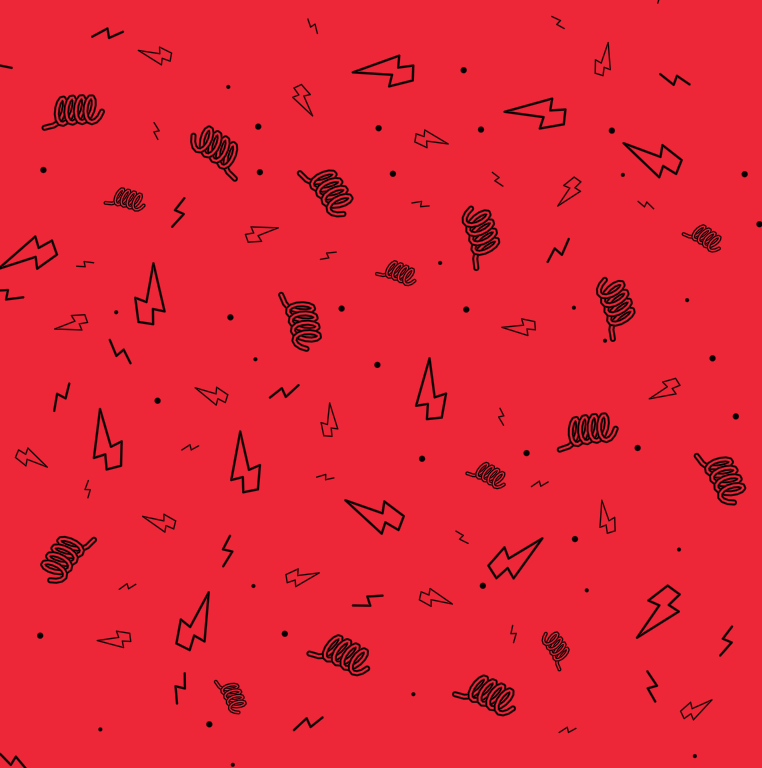
A Shadertoy shader for this pattern:

```glsl
// Scattered black lightning bolts, coil springs, zigzags and dots on flat red.

const vec3 PAPER = vec3(0.93, 0.15, 0.22);
const vec3 INK = vec3(0.03, 0.0, 0.01);

const float DENSITY = 7.5;          // lattice cells per canvas height
const float LATTICE_ANGLE = 0.46;   // keeps rows off the canvas axes
const float JITTER = 0.3;           // full jitter range, in cells
const float EDGE_MARGIN = 0.028;    // keeps large figures inside the canvas

// Sizes are fractions of the canvas height
const float BOLT_SIZE = 0.079;
const float SPRING_SIZE = 0.078;
const float ZIGZAG_SIZE = 0.039;
const float DOT_RADIUS = 0.0040;
const float SMALL_DOT_RADIUS = 0.0026;

// Half widths are fractions of the figure's own size
const float BOLT_STROKE = 0.019;
const float ZIGZAG_STROKE = 0.038;
const float TUBE_OUTER = 0.050;
const float TUBE_INNER = 0.018;

// Spring geometry
const float TAU = 6.2831853;
const float TURNS = 4.25;
const float TAIL = 0.15;
const float PITCH = 0.16;
const vec2 LOOP_RADII = vec2(0.10, 0.21);
const float SLANT = 0.25;
const float BOW = 0.2;
const int STEPS_PER_TURN = 13;

const vec2 BOLT[7] = vec2[7](
    vec2(-0.45, 0.22), vec2(-0.05, 0.25), vec2(-0.13, 0.07), vec2(0.50, -0.08),
    vec2(-0.30, -0.22), vec2(-0.25, -0.03), vec2(-0.50, -0.02));
const vec2 ZIGZAG[4] = vec2[4](
    vec2(-0.38, -0.33), vec2(0.08, -0.12), vec2(-0.12, 0.13), vec2(0.42, 0.33));

float hash(vec2 cell, float seed) {
    vec3 h = fract(vec3(cell.xyx + seed * 7.31) * vec3(0.1031, 0.1030, 0.0973));
    h += dot(h, h.yzx + 33.33);
    return fract((h.x + h.y) * h.z);
}

mat2 rotation(float angle) {
    float c = cos(angle), s = sin(angle);
    return mat2(c, s, -s, c);
}

float segmentDistance(vec2 p, vec2 a, vec2 b) {
    vec2 ab = b - a;
    return length(p - a - ab * clamp(dot(p - a, ab) / dot(ab, ab), 0.0, 1.0));
}

// Smooth coverage of everything closer than radius
float cover(float dist, float radius, float pixel) {
    return clamp(0.5 + (radius - dist) / pixel, 0.0, 1.0);
}

float bolt(vec2 p, float pixel) {
    float dist = 1.0;
    for (int i = 0; i < 7; i++) dist = min(dist, segmentDistance(p, BOLT[i], BOLT[(i + 1) % 7]));
    return cover(dist, BOLT_STROKE, pixel);
}

float zigzag(vec2 p, float pixel) {
    float dist = 1.0;
    for (int i = 0; i < 3; i++) dist = min(dist, segmentDistance(p, ZIGZAG[i], ZIGZAG[i + 1]));
    return cover(dist, ZIGZAG_STROKE, pixel);
}

// Slanted trochoid with a straight tail before turn zero
vec2 springPoint(float turn) {
    float phase = TAU * max(turn, 0.0);
    vec2 p = LOOP_RADII * vec2(sin(phase), -cos(phase));
    p.x += PITCH * max(turn, 0.0) + min(turn, 0.0) - 0.31 + SLANT * p.y;
    p.y -= BOW * (p.x * p.x - 0.08);
    return p;
}

// Outlined tube: later turns cover earlier ones, the hollow core is reopened behind each step
float spring(vec2 p, float pixel) {
    float ink = 0.0, last = 1.0, older = 1.0;
    int steps = int((TURNS + TAIL) * float(STEPS_PER_TURN));
    vec2 a = springPoint(-TAIL);
    for (int i = 1; i <= steps; i++) {
        vec2 b = springPoint(-TAIL + float(i) / float(STEPS_PER_TURN));
        float dist = segmentDistance(p, a, b);
        ink = max(ink, cover(dist, TUBE_OUTER, pixel));
        ink = min(ink, 1.0 - cover(min(dist, min(last, older)), TUBE_INNER, pixel));
        older = last;
        last = dist;
        a = b;
    }
    return ink;
}

// Layer 0: bolts and springs, 1: zigzags and dots between them, 2: sparse extra dots
float figure(vec2 p, vec2 cell, int layer, vec2 canvas, float pixel) {
    vec2 offset = layer == 0 ? vec2(0.5) : layer == 1 ? vec2(0.0) : vec2(0.0, 0.5);
    float seed = float(layer) * 10.0 + 1.0;
    vec2 jitter = vec2(hash(cell, seed), hash(cell, seed + 1.0)) - 0.5;
    jitter *= layer == 2 ? 0.3 * JITTER : JITTER;
    vec2 center = rotation(LATTICE_ANGLE) * (cell + offset + jitter) / DENSITY;
    float kind = hash(cell, seed + 2.0), pick = hash(cell, seed + 3.0);
    vec2 q = p - center;

    if (layer == 2 && kind > 0.28) return 0.0;
    if (layer == 2 || (layer == 1 && kind > 0.53))
        return cover(length(q), pick < 0.64 ? DOT_RADIUS : SMALL_DOT_RADIUS, pixel);

    vec2 border = min(center, canvas - center);
    if (layer == 0 && min(border.x, border.y) < EDGE_MARGIN) return 0.0;

    bool isSpring = layer == 0 && kind < 0.48;
    bool isLarge = layer == 0 ? mod(cell.x + cell.y, 2.0) < 0.5 : pick < 0.5;
    float size = layer == 1 ? ZIGZAG_SIZE : isSpring ? SPRING_SIZE : BOLT_SIZE;
    size *= isLarge ? 1.0 : isSpring ? 0.64 : 0.55;
    float angle = (hash(cell, seed + 4.0) - 0.5) * (isSpring ? 2.8 : TAU);
    q = rotation(angle) * q / size;
    if (dot(q, q) > 0.45) return 0.0;
    if (hash(cell, seed + 5.0) < 0.5) q.x = -q.x;

    float localPixel = pixel / size;
    if (layer == 1) return zigzag(q, localPixel);
    return isSpring ? spring(q, localPixel) : bolt(q, localPixel);
}

void mainImage(out vec4 fragColor, in vec2 fragCoord) {
    vec2 canvas = iResolution.xy / iResolution.y;
    vec2 p = fragCoord / iResolution.y;
    float pixel = 1.2 / iResolution.y;
    vec2 home = floor(rotation(-LATTICE_ANGLE) * p * DENSITY);

    float ink = 0.0;
    for (int layer = 0; layer < 3; layer++)
        for (int y = -1; y <= 1; y++)
            for (int x = -1; x <= 1; x++)
                ink = max(ink, figure(p, home + vec2(x, y), layer, canvas, pixel));

    fragColor = vec4(mix(PAPER, INK, ink), 1.0);
}
```
